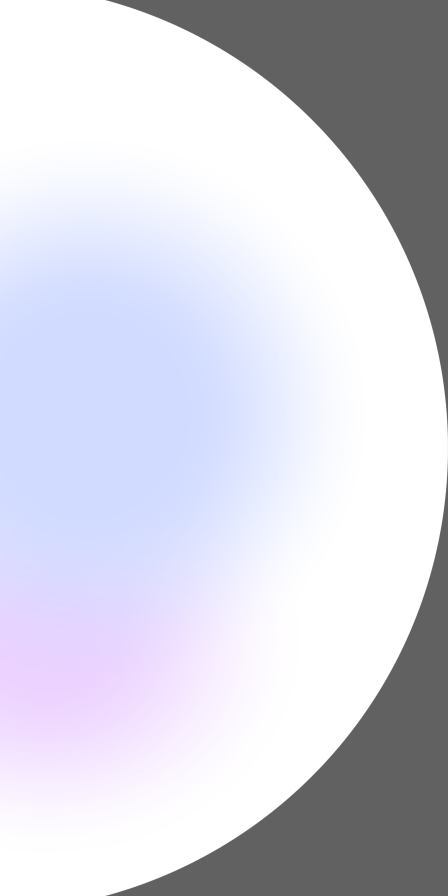
This background is drawn by a Shadertoy shader. Its source:

```glsl
// A large white disc on flat grey, cut by the left edge, holding two soft glows.
// Each glow is an ellipse distance with a wide smooth falloff; the periwinkle
// glow is laid over the pink one, and the disc edge is smoothed to one pixel.

#define DISC_CENTER vec2(-0.018, 0.5)
#define DISC_RADIUS 0.518
#define BLUE_CENTER vec2(0.098, 0.538)
#define BLUE_RADII vec2(0.215, 0.212)
#define PINK_CENTER vec2(0.052, 0.284)
#define PINK_RADII vec2(0.169, 0.141)
#define GLOW_SOFTNESS 0.108

const vec3 GREY = vec3(0.38);
const vec3 WHITE = vec3(1.0);
const vec3 PERIWINKLE = vec3(0.82, 0.86, 1.0);
const vec3 PINK = vec3(0.925, 0.82, 1.0);

// Approximate signed distance to an axis-aligned ellipse
float ellipseDistance(vec2 p, vec2 radii) {
    return (length(p / radii) - 1.0) * min(radii.x, radii.y);
}

// Coverage of a blurred ellipse: one inside, one half on its outline
float glow(vec2 p, vec2 radii) {
    float d = ellipseDistance(p, radii);
    return 1.0 - smoothstep(-GLOW_SOFTNESS, GLOW_SOFTNESS, d);
}

void mainImage(out vec4 fragColor, in vec2 fragCoord) {
    // Canvas height is one unit
    vec2 uv = fragCoord / iResolution.y;
    float pixel = 1.0 / iResolution.y;

    // Glows inside the disc
    vec3 disc = mix(WHITE, PINK, glow(uv - PINK_CENTER, PINK_RADII));
    disc = mix(disc, PERIWINKLE, glow(uv - BLUE_CENTER, BLUE_RADII));

    // Disc over the backdrop
    float edge = length(uv - DISC_CENTER) - DISC_RADIUS;
    float inside = 1.0 - smoothstep(-0.7 * pixel, 0.7 * pixel, edge);
    fragColor = vec4(mix(GREY, disc, inside), 1.0);
}
```
